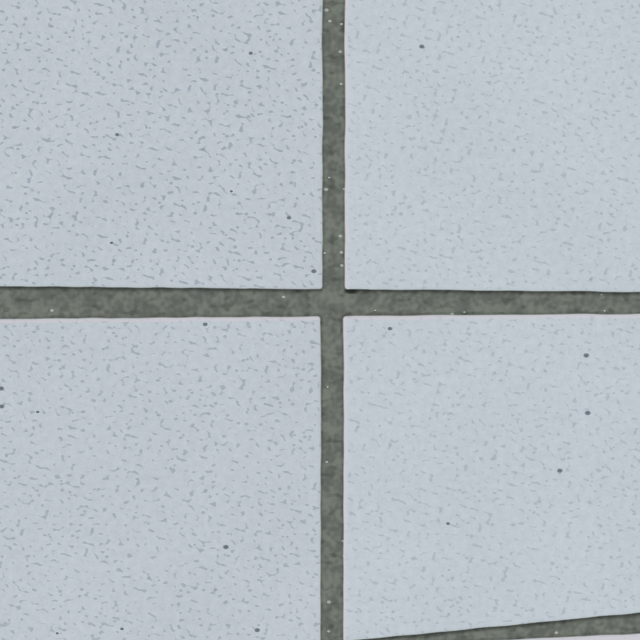
A Shadertoy shader for this texture:

```glsl
// Pale speckled ceramic tiles meeting at a cross of grey-green grout.

vec2 hash2(vec2 p) {
    vec3 q = fract(p.xyx * vec3(0.1031, 0.1030, 0.0973));
    q += dot(q, q.yzx + 33.33);
    return fract((q.xx + q.yz) * q.zy);
}

float cornerSlope(vec2 cell, vec2 corner, vec2 f) {
    float angle = 6.2832 * hash2(cell + corner).x;
    return dot(vec2(cos(angle), sin(angle)), f - corner);
}

// Gradient noise, roughly -0.7 to 0.7
float noise(vec2 p) {
    vec2 i = floor(p), f = p - i;
    vec2 u = f * f * f * (f * (f * 6.0 - 15.0) + 10.0);
    return mix(mix(cornerSlope(i, vec2(0, 0), f), cornerSlope(i, vec2(1, 0), f), u.x),
               mix(cornerSlope(i, vec2(0, 1), f), cornerSlope(i, vec2(1, 1), f), u.x), u.y);
}

float fbm(vec2 p) {
    float sum = 0.0, gain = 0.6;
    for (int i = 0; i < 4; i++) {
        sum += gain * noise(p);
        p = mat2(1.6, 1.2, -1.2, 1.6) * p + 17.3;
        gain *= 0.5;
    }
    return sum;
}

// Sparse round specks, one candidate per cell
float specks(vec2 uv, float cells, float density, float size) {
    vec2 p = uv * cells, id = floor(p);
    vec2 pick = hash2(id + cells), centre = 0.3 + 0.4 * hash2(id + 71.7);
    float radius = size * cells * (0.5 + 0.5 * pick.y);
    float d = length((p - id - centre) * vec2(0.85, 1.1));
    return step(pick.x, density) * (1.0 - smoothstep(radius * 0.4, radius * 1.2, d));
}

vec3 tileColor(vec2 uv, float isRight, float isUpper) {
    vec3 c = mix(vec3(0.745, 0.775, 0.806), vec3(0.753, 0.789, 0.818), isRight);
    c += 0.018 * fbm(uv * 5.0) + 0.022 * noise(uv * 85.0);

    // Fine blue-grey flecks, drawn out sideways and denser on the left
    float amount = mix(0.85 + 0.15 * isUpper, 0.6, isRight);
    vec2 p = mat2(0.96, 0.28, -0.28, 0.96) * uv * vec2(105.0, 150.0);
    float fleck = smoothstep(0.16, 0.5, noise(p) + 0.15 * noise(uv * 30.0));
    c -= amount * fleck * vec3(0.12, 0.105, 0.095);
    c += 0.018 * noise(uv * 210.0 + 9.0);

    // Larger and darker grains
    c = mix(c, vec3(0.55, 0.60, 0.64), 0.6 * amount * specks(uv, 58.0, 0.16, 0.0034));
    return mix(c, vec3(0.31, 0.35, 0.39), 0.75 * specks(uv + 0.013, 23.0, 0.045, 0.0045));
}

vec3 groutColor(vec2 uv) {
    float mottle = fbm(uv * 38.0) + 0.5 * noise(uv * 120.0);
    vec3 c = mix(vec3(0.375, 0.395, 0.375), vec3(0.46, 0.485, 0.45),
                 smoothstep(-0.4, 0.4, mottle));
    c -= 0.05 * smoothstep(0.15, 0.45, noise(uv * vec2(55.0, 95.0)));
    return mix(c, vec3(0.74, 0.76, 0.73), 0.7 * specks(uv, 42.0, 0.13, 0.0035));
}

void mainImage(out vec4 fragColor, in vec2 fragCoord) {
    vec2 uv = fragCoord / iResolution.xy;
    float soft = max(0.0018, 0.8 / iResolution.y);
    vec2 wobble = 0.0016 * vec2(noise(uv.yx * vec2(22.0, 3.0)), noise(uv * vec2(22.0, 3.0) + 5.0));
    vec2 q = uv + wobble;

    // Joint edges; the vertical one steps left below the crossing
    float isUpper = smoothstep(0.50, 0.55, uv.y);
    float left = mix(0.501, 0.504, isUpper);
    float right = mix(0.5365, 0.539, isUpper);
    float top = 0.553 - 0.009 * q.x;
    float bottom = 0.502 + 0.008 * q.x;
    float lowTop = 0.098 * (q.x - 0.56);
    float lowBottom = 0.047 * (q.x - 0.78);

    // Distance into the tile from each joint, with slightly rounded corners
    float fromSide = max(left - q.x, q.x - right);
    float fromMiddle = max(q.y - top, bottom - q.y);
    float fromLow = max(q.y - lowTop, lowBottom - q.y);
    float fromRow = min(fromMiddle, fromLow);
    float r = 0.005;
    vec2 inset = vec2(fromSide, fromRow);
    float depth = min(min(inset.x, inset.y), r - length(max(r - inset, 0.0)));
    float tileMask = smoothstep(-soft, soft, depth);

    // Pinkish bevel on edges right of and below a joint
    float isRight = step(0.52, uv.x);
    vec3 tile = tileColor(uv, isRight, isUpper);
    float lit = isRight * (1.0 - smoothstep(0.003, 0.009, fromSide));
    float belowJoint = max(step(q.y, bottom) * (1.0 - smoothstep(0.003, 0.009, bottom - q.y)),
                           step(q.y, lowBottom));
    tile = mix(tile, vec3(0.82, 0.79, 0.82), 0.7 * max(lit, belowJoint));
    tile = mix(tile, vec3(0.68, 0.72, 0.73), 0.35 * (1.0 - smoothstep(0.0, 0.006, depth)) * (1.0 - lit));

    // Shadow on the grout beneath the upper tiles and along both joint sides
    vec3 grout = groutColor(uv);
    float overhang = min(abs(q.y - top), abs(q.y - lowTop));
    float shade = (1.0 - smoothstep(0.001, 0.009, overhang)) * step(0.0, -fromRow) * smoothstep(-0.003, 0.003, fromSide);
    grout *= 1.0 - 0.25 * shade - 0.13 * smoothstep(-0.006, 0.0, depth);
    float chip = length((uv - vec2(0.549, 0.545)) * vec2(0.5, 1.3));
    grout *= 1.0 - 0.5 * (1.0 - smoothstep(0.002, 0.008, chip));

    fragColor = vec4(mix(grout, tile, tileMask), 1.0);
}
```
